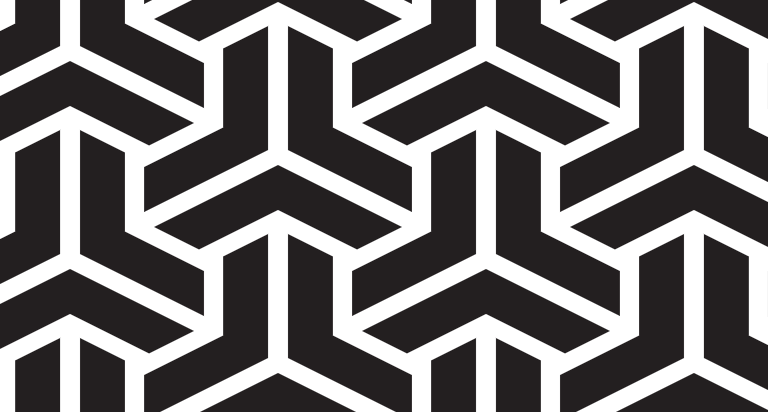
Write a Shadertoy shader that draws this pattern.

```glsl
// Interlocking three-armed tripods, dark on white, each arm split along its axis.
#define COLUMN_PITCH 0.2708             // column spacing, in canvas widths
#define CENTRE vec2(0.3620, 0.3346)     // one tripod centre, in canvas widths
#define GAP_HALF 0.0480                 // half the split, in column pitches
#define ARM_HALF 0.2640                 // half the arm width, in column pitches
#define ARM_REACH 0.6440                // centre to arm end, in column pitches
#define STRETCH 1.1547                  // vertical stretch to a regular hexagonal grid
#define INK vec3(0.137, 0.122, 0.126)
#define PAPER vec3(1.0)

// Signed distance to a split tripod with one arm pointing up.
float tripod(vec2 p) {
    // Fold all three arms onto the upward one.
    const vec2 foldNormal = vec2(-0.5, 0.8660254);
    p.x = abs(p.x);
    p -= 2.0 * min(dot(p, foldNormal), 0.0) * foldNormal;
    p.x = abs(p.x);

    float side = max(p.x - ARM_HALF, GAP_HALF - p.x);
    float end = dot(p, vec2(0.5, 0.8660254)) - ARM_REACH;
    return max(side, end);
}

// Distance to the nearest tripod on a skewed hexagonal lattice.
float tripodField(vec2 p) {
    const mat2 lattice = mat2(1.0, 0.5 * STRETCH, 0.0, STRETCH);
    vec2 nearest = round(inverse(lattice) * p);
    float d = 1e3;
    for (int j = -1; j <= 1; j++) {
        for (int i = -1; i <= 1; i++) {
            vec2 cell = nearest + vec2(i, j);
            d = min(d, tripod(p - lattice * cell));
        }
    }
    return d;
}

void mainImage(out vec4 fragColor, in vec2 fragCoord) {
    vec2 p = (fragCoord / iResolution.x - CENTRE) / COLUMN_PITCH;
    p.y *= STRETCH;

    // Edge about one pixel wide, allowing for the stretch.
    float edge = 1.1 / (iResolution.x * COLUMN_PITCH);
    float coverage = clamp(0.5 - tripodField(p) / edge, 0.0, 1.0);
    fragColor = vec4(mix(PAPER, INK, coverage), 1.0);
}
```
